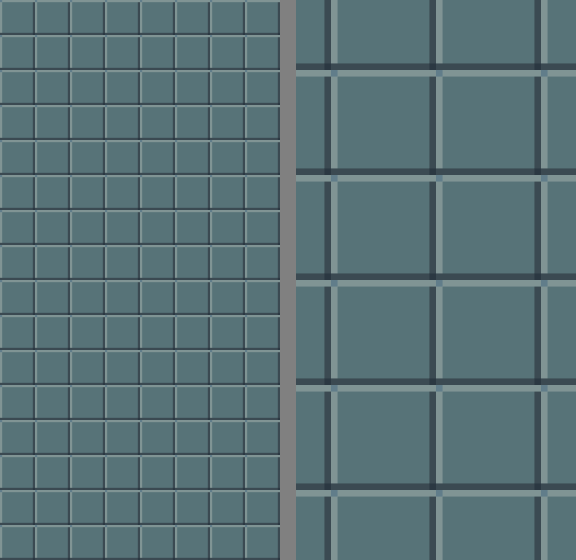
Left: the whole. Right: its middle third, enlarged.
Give the GLSL for this texture, as a Shadertoy shader.

```glsl
// Square slate-teal tiles, 8 across and 16 down, each with a flat bevel:
// light strips on the left and top, dark strips on the right and bottom.
// Strips are signed bands around the grid lines, with tinted crossings.

// Coverage of the band from lo to hi, softened over one pixel
vec2 band(vec2 x, float lo, float hi, vec2 pixel) {
    return clamp((x - lo) / pixel + 0.5, 0.0, 1.0)
         * clamp((hi - x) / pixel + 0.5, 0.0, 1.0);
}

void mainImage(out vec4 fragColor, in vec2 fragCoord) {
    vec2 tileCount = vec2(8.0, 16.0);
    vec2 pixel = tileCount / iResolution.xy;

    // Signed offset from the nearest grid line, in tiles: right and down
    vec2 offset = fract(fragCoord * pixel + 0.5) - 0.5;
    offset.y = -offset.y;

    // Each strip is a sixteenth of a tile wide
    vec2 lit = band(offset, 0.0, 0.0625, pixel);
    vec2 shade = band(offset, -0.0625, 0.0, pixel);

    vec3 face = vec3(0.34, 0.45, 0.47);
    vec3 highlight = vec3(0.50, 0.58, 0.58);
    vec3 shadow = vec3(0.23, 0.29, 0.32);

    // Upright strips first, level strips over them
    vec3 color = mix(face, highlight, lit.x);
    color = mix(color, shadow, shade.x);
    color = mix(color, highlight, lit.y);
    color = mix(color, shadow, shade.y);

    // Bluish upper left corner, deeper lower right corner
    color = mix(color, vec3(0.38, 0.49, 0.54), lit.x * lit.y);
    color = mix(color, vec3(0.17, 0.22, 0.26), shade.x * shade.y);

    fragColor = vec4(color, 1.0);
}
```
